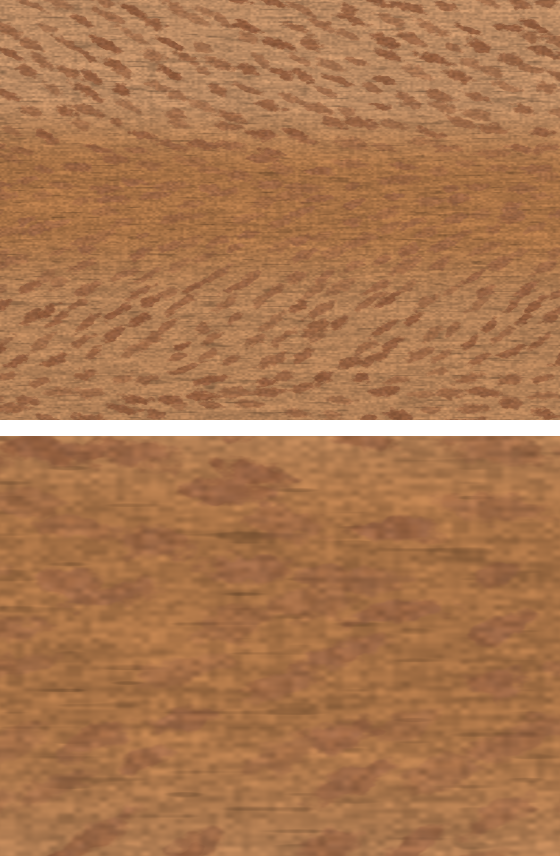
Top: the whole. Bottom: its middle third, enlarged.
A WebGL 2 fragment shader for this texture:

```glsl
#version 300 es
precision highp float;

uniform vec2 u_resolution;
out vec4 fragColor;

// Board colours, from the lower edge to the upper edge
const vec3 WOOD_LOW = vec3(0.700, 0.505, 0.345);
const vec3 WOOD_MID = vec3(0.665, 0.452, 0.275);
const vec3 WOOD_TOP = vec3(0.735, 0.545, 0.390);

// Ray flecks; lengths are fractions of the canvas height
const vec3 FLECK_DARK = vec3(0.540, 0.335, 0.215);
const vec3 FLECK_PINK = vec3(0.635, 0.425, 0.315);
const vec2 FLECK_CELL = vec2(0.084, 0.042);
const vec2 FLECK_HALF = vec2(0.037, 0.0115);
const float FLECK_JITTER = 0.85;
const float TILT_TOP = -0.48;
const float TILT_LOW = 0.62;
const float TILT_BASE = -0.12;

// Fine texture
const vec2 FIBRE_SCALE = vec2(14.0, 190.0);
const vec2 PORE_SCALE = vec2(22.0, 170.0);
const vec2 SPECK_SCALE = vec2(150.0, 230.0);
const float FIBRE_GAIN = 0.115;
const float SPECK_GAIN = 0.10;
const float PORE_GAIN = 0.15;

float hash(vec2 p) {
    return fract(sin(dot(p, vec2(127.1, 311.7))) * 43758.5453);
}

float noise(vec2 p) {
    vec2 i = floor(p);
    vec2 f = fract(p);
    f = f * f * (3.0 - 2.0 * f);
    float low = mix(hash(i), hash(i + vec2(1.0, 0.0)), f.x);
    float high = mix(hash(i + vec2(0.0, 1.0)), hash(i + vec2(1.0, 1.0)), f.x);
    return mix(low, high, f.y);
}

float fbm(vec2 p) {
    float sum = 0.0;
    float gain = 0.5;
    for (int i = 0; i < 3; i++) {
        sum += gain * noise(p);
        p = p * 2.03 + 17.3;
        gain *= 0.5;
    }
    return sum / 0.875;
}

// Flecks fan from falling at the top to rising near the bottom
float fleckTilt(vec2 p) {
    float top = TILT_TOP + 0.14 * p.x;
    float tilt = mix(TILT_LOW, top, smoothstep(0.20, 0.84, p.y));
    return mix(TILT_BASE, tilt, smoothstep(0.0, 0.22, p.y));
}

// Coverage of the scattered, ragged flecks
float flecks(vec2 p) {
    vec2 warp = vec2(fbm(p * 38.0), fbm(p * 38.0 + 71.0)) - 0.5;
    vec2 q = p + warp * vec2(0.020, 0.011);
    float ragged = (fbm(p * vec2(75.0, 130.0)) - 0.5) * 1.1;
    vec2 home = floor(q / FLECK_CELL);
    float cover = 0.0;
    for (int j = -2; j <= 2; j++) {
        for (int i = -1; i <= 1; i++) {
            vec2 id = home + vec2(i, j);
            vec2 rnd = vec2(hash(id + 3.7), hash(id + 19.1)) - 0.5;
            float stagger = 0.5 * mod(id.y, 2.0) - 0.25;
            vec2 centre = (id + 0.5 + vec2(stagger, 0.0) + FLECK_JITTER * rnd * vec2(0.7, 1.0)) * FLECK_CELL;
            float a = fleckTilt(centre) + 0.22 * (hash(id + 41.3) - 0.5);
            vec2 d = q - centre;
            d = vec2(cos(a) * d.x + sin(a) * d.y, cos(a) * d.y - sin(a) * d.x);
            vec2 size = FLECK_HALF * vec2(mix(0.62, 1.2, hash(id + 7.9)), mix(0.75, 1.2, hash(id + 53.0)));
            float body = 1.0 - smoothstep(0.62, 1.18, length(d / size) + ragged);
            cover = max(cover, body * mix(0.5, 1.0, hash(id + 88.0)));
        }
    }
    return cover;
}

void main() {
    vec2 p = gl_FragCoord.xy / u_resolution.y;

    // Broad bands of the board
    float wave = p.y + 0.03 * (noise(p * vec2(1.5, 4.0)) - 0.5);
    vec3 wood = mix(WOOD_LOW, WOOD_MID, smoothstep(0.26, 0.46, wave));
    wood = mix(wood, WOOD_TOP, smoothstep(0.58, 0.78, wave));
    wood *= 1.0 + 0.07 * (fbm(p * vec2(1.2, 24.0)) - 0.5);

    // Long fibres and short dark pores
    float fibre = 0.6 * noise(p * FIBRE_SCALE) + 0.4 * noise(p * FIBRE_SCALE * vec2(2.7, 1.4) + 31.0) - 0.5;
    float pore = smoothstep(0.74, 0.95, noise(p * PORE_SCALE + 57.0));
    wood *= 1.0 + 2.0 * FIBRE_GAIN * fibre - PORE_GAIN * pore;

    // Flecks turn paler and pinker in the middle of the board
    float middle = smoothstep(0.24, 0.42, p.y) * (1.0 - smoothstep(0.56, 0.74, p.y));
    float sheen = noise(p * vec2(110.0, 170.0) + 9.0);
    float pink = clamp(0.12 + 0.38 * middle + 0.6 * (sheen - 0.5), 0.0, 1.0);
    vec3 fleck = mix(FLECK_DARK, FLECK_PINK, pink) * (1.0 + 0.10 * fibre);
    vec3 colour = mix(wood, fleck, flecks(p) * mix(0.95, 0.75, middle));

    // Fine speckle over everything
    float speck = noise(p * SPECK_SCALE + 5.0) - 0.5;
    colour *= 1.0 + 2.0 * SPECK_GAIN * speck;
    fragColor = vec4(clamp(colour, 0.0, 1.0), 1.0);
}
```
